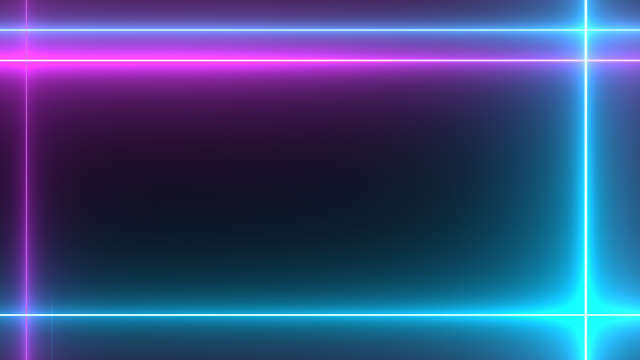
Reproduce this background procedurally as a Shadertoy shader.

```glsl
const vec3 CYAN = vec3(0.05, 0.75, 0.95);
const vec3 SKY = vec3(0.15, 0.75, 0.92);
const vec3 MAGENTA = vec3(0.95, 0.17, 1.0);
const vec3 ORCHID = vec3(0.85, 0.10, 0.92);
const vec3 INDIGO = vec3(0.09, 0.03, 0.08);
const vec3 NIGHT = vec3(0.015, 0.02, 0.035);

// Tight bloom plus wide halo, each given as (strength, radius)
float glow(float dist, vec2 bloom, vec2 halo) {
    return bloom.x * exp(-dist / bloom.y) + halo.x * exp(-dist / halo.y);
}

// Antialiased coverage of a thin tube
float core(float dist, float halfWidth, float pixel) {
    float coverage = clamp((halfWidth - dist) / pixel + 0.5, 0.0, 1.0);
    return coverage * min(1.0, 2.0 * halfWidth / pixel);
}

void mainImage(out vec4 fragColor, in vec2 fragCoord) {
    float pixel = 1.0 / iResolution.y;
    float aspect = iResolution.x * pixel;
    vec2 uv = fragCoord / iResolution.xy;
    vec2 p = vec2(uv.x * aspect, uv.y);

    // Distances to the five tubes
    float topCyan = abs(p.y - 0.9165);
    float topMagenta = abs(p.y - 0.832);
    float bottomCyan = abs(p.y - 0.125);
    float rightCyan = abs(p.x - 0.9154 * aspect);
    float leftMagenta = abs(p.x - 0.0413 * aspect);

    // Brightness varies along each tube
    float magentaFade = mix(1.1, 0.55, smoothstep(0.25, 0.95, uv.x));
    float bottomFade = mix(0.72, 1.05, uv.x);
    float rightFade = mix(1.0, 0.72, smoothstep(0.4, 1.0, uv.y));
    float leftFade = mix(1.0, 0.4, smoothstep(0.2, 0.8, uv.y));

    // Overlapping light
    vec3 color = NIGHT;
    color += SKY * glow(topCyan, vec2(0.42, 0.022), vec2(0.28, 0.07));
    color += MAGENTA * magentaFade * glow(topMagenta, vec2(0.6, 0.03), vec2(0.55, 0.16));
    color += CYAN * bottomFade * glow(bottomCyan, vec2(0.45, 0.028), vec2(0.6, 0.14));
    color += CYAN * rightFade * glow(rightCyan, vec2(0.5, 0.025), vec2(0.68, 0.21));
    color += ORCHID * leftFade * glow(leftMagenta, vec2(0.32, 0.02), vec2(0.28, 0.09));

    // Indigo tint outside the frame
    float outside = smoothstep(0.0, 0.12, 0.125 - p.y)
                  + smoothstep(0.0, 0.12, p.x - 0.9154 * aspect)
                  + smoothstep(0.0, 0.1, p.y - 0.9165);
    color += INDIGO * min(outside, 1.0);
    color = min(color, vec3(1.0));

    // Bright tube cores
    color = mix(color, vec3(0.82, 0.42, 0.92), 0.8 * core(leftMagenta, 0.0017, pixel));
    color = mix(color, vec3(0.78, 0.98, 1.0), core(topCyan, 0.0021, pixel));
    color = mix(color, vec3(1.0, 0.88, 1.0), core(topMagenta, 0.0024, pixel));
    color = mix(color, vec3(0.85, 1.0, 1.0), core(bottomCyan, 0.0025, pixel));
    color = mix(color, vec3(0.88, 1.0, 1.0), core(rightCyan, 0.0036, pixel));

    // Faint filament in the lower left corner
    float filament = core(abs(p.x - 0.0814 * aspect), 0.001, pixel);
    color += vec3(0.06, 0.16, 0.22) * filament * smoothstep(0.2, 0.1, p.y);

    fragColor = vec4(min(color, vec3(1.0)), 1.0);
}
```
